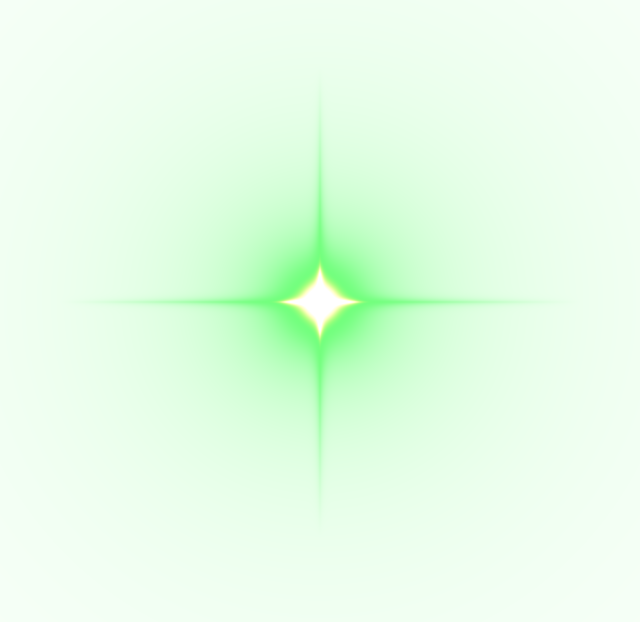
This background is drawn by a Shadertoy shader. Its source:

```glsl
const vec2 CENTER = vec2(0.5, 0.5145);       // star position, fraction of canvas
const vec2 RAY_LENGTH = vec2(0.42, 0.38);    // reach along x and y, in canvas heights
const vec2 SPIKE_LENGTH = vec2(0.056, 0.049);
const float HALO_STRENGTH = 0.034;
const float HALO_FALLOFF = 0.01;
const float RAY_STRENGTH = 0.5;
const float RAY_WIDTH = 0.0025;
const float RAY_FLARE = 0.0005;
const float SPIKE_STRENGTH = 1.6;
const float SPIKE_WIDTH = 0.003;
const float TINT_LIMIT = 0.56;
const vec3 TINT = vec3(1.0, 0.0, 0.92);      // light removed from white per channel
const vec3 BURN_START = vec3(0.75, 0.75, 1.0);
const vec3 BURN_END = vec3(1.6, 1.6, 2.0);

// Long tapering ray that widens towards the star
float ray(float along, float across, float reach) {
    float fade = pow(max(1.0 - along / reach, 0.0), 1.15);
    float width = RAY_WIDTH + RAY_FLARE / (along + 0.02);
    return RAY_STRENGTH * fade * exp(-across / width);
}

// Short, overexposed arm of the core
float spike(float along, float across, float reach) {
    float t = along / reach;
    return SPIKE_STRENGTH * exp(-t * t * t * t - across / SPIKE_WIDTH);
}

// Pale tint at low energy, saturated green, then yellow burning out to white
vec3 glowColor(float energy) {
    float tint = energy * pow(1.0 + pow(energy / TINT_LIMIT, 6.0), -1.0 / 6.0);
    vec3 burn = smoothstep(BURN_START, BURN_END, vec3(energy));
    return 1.0 - tint * TINT * (1.0 - burn);
}

void mainImage(out vec4 fragColor, in vec2 fragCoord) {
    vec2 p = abs(fragCoord - CENTER * iResolution.xy) / iResolution.y;

    // Round halo
    float energy = max(HALO_STRENGTH / max(length(p), 0.004) - HALO_FALLOFF, 0.0);

    // Crossed rays and core arms
    energy += ray(p.x, p.y, RAY_LENGTH.x) + ray(p.y, p.x, RAY_LENGTH.y);
    energy += spike(p.x, p.y, SPIKE_LENGTH.x) + spike(p.y, p.x, SPIKE_LENGTH.y);

    fragColor = vec4(glowColor(energy), 1.0);
}
```
